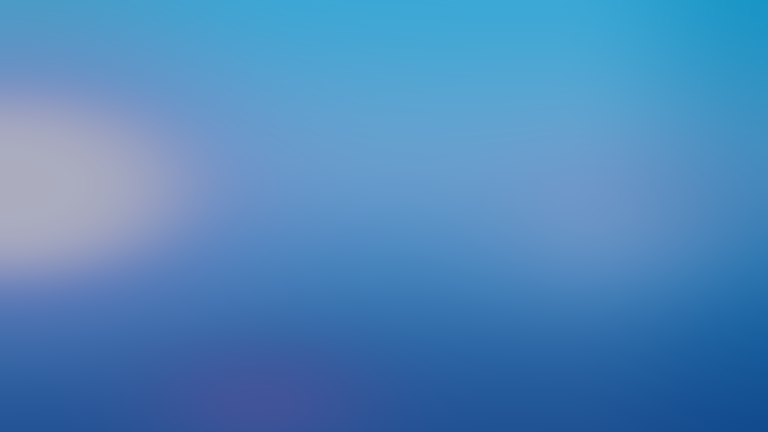
Give the GLSL for this background, as a Shadertoy shader.

```glsl
const int STOPS = 6;
const vec3 SKY[STOPS] = vec3[STOPS](
    vec3(0.11, 0.30, 0.56), vec3(0.165, 0.40, 0.645), vec3(0.26, 0.53, 0.75),
    vec3(0.44, 0.64, 0.82), vec3(0.34, 0.65, 0.82), vec3(0.20, 0.66, 0.84));
const vec3 PALE = vec3(0.67, 0.68, 0.75);
const vec3 VIOLET = vec3(0.52, 0.46, 0.73);
const vec3 LAVENDER = vec3(0.47, 0.59, 0.78);
const vec3 INDIGO = vec3(0.30, 0.32, 0.60);

// Evenly spaced colour stops, blended with normalised bell weights
vec3 verticalGradient(float height) {
    vec3 sum = vec3(0.0);
    float total = 0.0;
    for (int i = 0; i < STOPS; i++) {
        float d = height * float(STOPS - 1) - float(i);
        float weight = exp(-1.3 * d * d);
        sum += weight * SKY[i];
        total += weight;
    }
    return sum / total;
}

// Elliptical glow; a higher power flattens the core and tightens the rim
float glow(vec2 p, vec2 center, vec2 radius, float power) {
    return exp(-pow(length((p - center) / radius), power));
}

void mainImage(out vec4 fragColor, in vec2 fragCoord) {
    vec2 uv = fragCoord / iResolution.xy;
    vec3 color = verticalGradient(uv.y);

    // Soft lavender haze on the right
    color = mix(color, LAVENDER, 0.7 * glow(uv, vec2(0.82, 0.51), vec2(0.20, 0.18), 2.0));

    // Darker sides
    float rightShade = smoothstep(0.72, 1.02, uv.x) * mix(0.4, 1.0, smoothstep(0.0, 0.5, uv.y));
    float leftShade = smoothstep(0.4, 0.0, uv.x) * smoothstep(0.6, 1.0, uv.y);
    color -= rightShade * vec3(0.14, 0.075, 0.06);
    color -= leftShade * vec3(-0.03, 0.03, 0.05);

    // Indigo patch along the bottom
    color = mix(color, INDIGO, 0.7 * glow(uv, vec2(0.34, 0.07), vec2(0.16, 0.15), 2.0));

    // Pale light on the left inside its violet halo
    vec2 lightCenter = vec2(0.0, 0.57);
    color = mix(color, VIOLET, 0.8 * glow(uv, lightCenter, vec2(0.30, 0.32), 2.0));
    color = mix(color, PALE, glow(uv, lightCenter, vec2(0.24, 0.21), 4.0));

    fragColor = vec4(color, 1.0);
}
```
